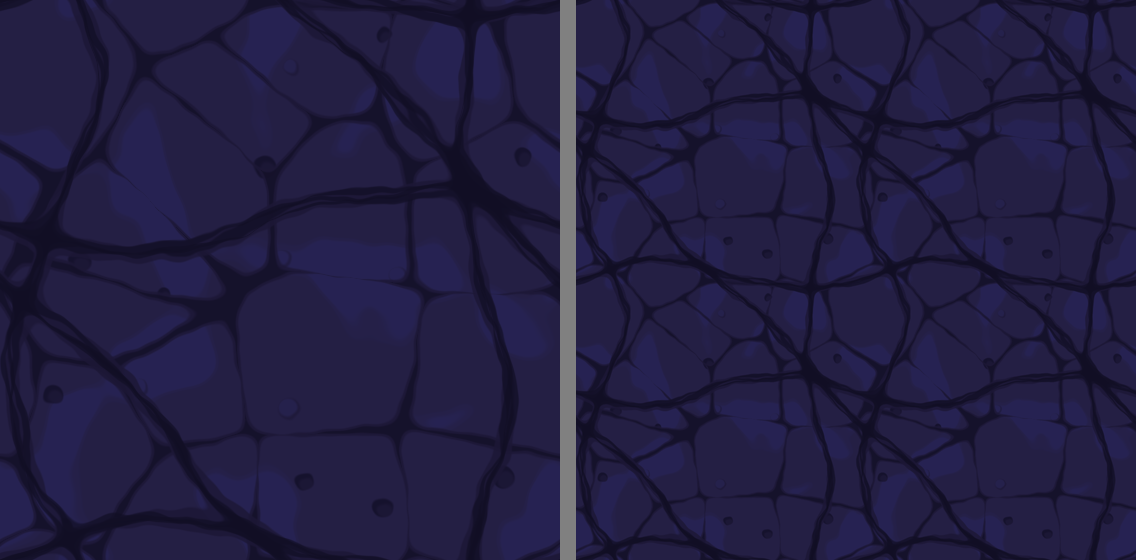
Left, the tile; right, the same tile 2 across and 2 down.
Write a Shadertoy shader that draws this texture.

```glsl
// Dark violet cracked stone: long inky fissures, thin cracks, blue stains and small pits; tiles.

const float TAU = 6.2831853;

float hash(vec2 c) {
    vec3 q = fract((c.xyx + 17.0) * vec3(0.1031, 0.1030, 0.0973));
    q += dot(q, q.yzx + 33.33);
    return fract((q.x + q.y) * q.z);
}

vec2 hash2(vec2 c) {
    return vec2(hash(c), hash(c + 57.0));
}

float corner(vec2 cell, vec2 offset, float period) {
    float angle = TAU * hash(mod(cell, period) + period * 7.0);
    return dot(vec2(cos(angle), sin(angle)), offset);
}

// Gradient noise that wraps on the unit square
float noise(vec2 p, float period) {
    p *= period;
    vec2 c = floor(p), f = p - c;
    vec2 u = f * f * f * (f * (f * 6.0 - 15.0) + 10.0);
    vec2 e = vec2(1.0, 0.0);
    return mix(mix(corner(c, f, period), corner(c + e.xy, f - e.xy, period), u.x),
               mix(corner(c + e.yx, f - e.yx, period), corner(c + e.xx, f - e.xx, period), u.x), u.y);
}

vec2 warp(vec2 p, float period) {
    return vec2(noise(p, period), noise(p + vec2(0.37, 0.61), period));
}

float wrapDist(float v) {
    return abs(fract(v + 0.5) - 0.5);
}

// Long fissures: closed curves around the tile, blended so junctions fill in
float fissures(vec2 p) {
    const float k = 75.0;
    float s = exp(-k * wrapDist(p.x + p.y - 0.52) * 0.707);
    s += exp(-k * wrapDist(p.y - 0.61 - 0.05 * sin(TAU * (p.x - 0.5))));
    s += exp(-k * wrapDist(p.y - 0.03 - 0.05 * sin(TAU * (p.x - 0.05))));
    s += exp(-k * wrapDist(p.x - 0.09 - 0.07 * sin(TAU * (p.y - 0.6))) * 0.95);
    s += exp(-k * wrapDist(p.x - 0.86 + 0.04 * sin(TAU * (p.y - 0.55))));
    return -log(s) / k;
}

// Thin cracks: distance to the borders of wrapped Voronoi cells
float thinCracks(vec2 p) {
    const float period = 4.0, k = 22.0;
    p *= period;
    vec2 c = floor(p), f = p - c, nearest = vec2(0.0);
    float best = 9.0;
    for (int j = -1; j <= 1; j++)
    for (int i = -1; i <= 1; i++) {
        vec2 g = vec2(i, j);
        vec2 r = g + hash2(mod(c + g, period)) - f;
        if (dot(r, r) < best) { best = dot(r, r); nearest = r; }
    }
    float s = 0.0;
    for (int j = -2; j <= 2; j++)
    for (int i = -2; i <= 2; i++) {
        vec2 g = vec2(i, j);
        vec2 r = g + hash2(mod(c + g, period)) - f;
        vec2 d = r - nearest;
        if (dot(d, d) > 1e-4) s += exp(-k * dot(0.5 * (r + nearest), normalize(d)));
    }
    return -log(max(s, 1e-20)) / (k * period);
}

float fill(float d, float width, float soft) {
    return 1.0 - smoothstep(width - soft, width + soft, d);
}

void mainImage(out vec4 fragColor, in vec2 fragCoord) {
    vec2 p = fragCoord / iResolution.xy;
    vec3 stone = vec3(0.14, 0.12, 0.265);
    vec3 stain = vec3(0.15, 0.135, 0.32);
    vec3 shade = vec3(0.11, 0.09, 0.21);
    vec3 ink = vec3(0.065, 0.055, 0.14);

    // Blue stains with rounded lobes, laid in two washes
    float blot = noise(p, 5.0) + 0.35 * noise(p + 0.23, 11.0);
    vec3 col = mix(stone, stain, 0.35 * smoothstep(0.14, 0.17, blot) + 0.65 * smoothstep(0.18, 0.215, blot));

    // Small pits and faint blisters
    vec2 cell = floor(p * 5.0);
    vec2 seed = mod(cell, 5.0) + 31.0;
    vec2 q = fract(p * 5.0) - mix(vec2(0.25), vec2(0.75), hash2(seed));
    q += 0.03 * warp(p, 32.0);
    float radius = mix(0.06, 0.1, hash(seed + 9.0));
    float disc = fill(length(q), radius, 0.012) * step(0.42, hash(seed + 21.0));
    float floorLit = fill(length(q - vec2(0.02, -0.025)), radius * 0.72, 0.018);
    bool blister = hash(seed + 40.0) > 0.6;
    vec3 pit = blister ? mix(shade, stain, fill(length(q + vec2(0.012, -0.012)), radius * 0.85, 0.015))
                       : mix(ink * 1.2, shade, 0.8 * floorLit);
    col = mix(col, pit, disc * (blister ? 0.6 : 0.9));

    // Thin cracks that swell, fade and pool at their junctions
    float d = thinCracks(p + 0.012 * warp(p, 9.0) + 0.004 * warp(p, 27.0));
    float width = 0.0035 + 0.013 * noise(p + 0.41, 5.0) + 0.003 * noise(p, 24.0);
    col = mix(col, shade, 0.85 * fill(d, width + 0.0025, 0.002));
    col = mix(col, ink, 0.65 * fill(d, width - 0.002, 0.002));

    // Long fissures: soft halo below, overlapping ink strands above
    vec2 bent = p + 0.035 * warp(p, 4.0) + 0.006 * warp(p, 19.0);
    width = 0.0135 + 0.013 * noise(p + 0.7, 7.0) + 0.005 * noise(p, 26.0);
    col = mix(col, shade, 0.85 * fill(fissures(bent), width, 0.002));
    for (float i = 0.0; i < 3.0; i++) {
        vec2 shift = vec2(0.37, 0.19) * i;
        d = fissures(bent + 0.026 * warp(p + shift, 6.0) + 0.004 * warp(p + shift, 30.0));
        width = 0.0042 + 0.008 * noise(p + shift + 0.13, 8.0);
        col = mix(col, ink, 0.7 * fill(d, width, 0.0018));
    }

    fragColor = vec4(col, 1.0);
}
```
